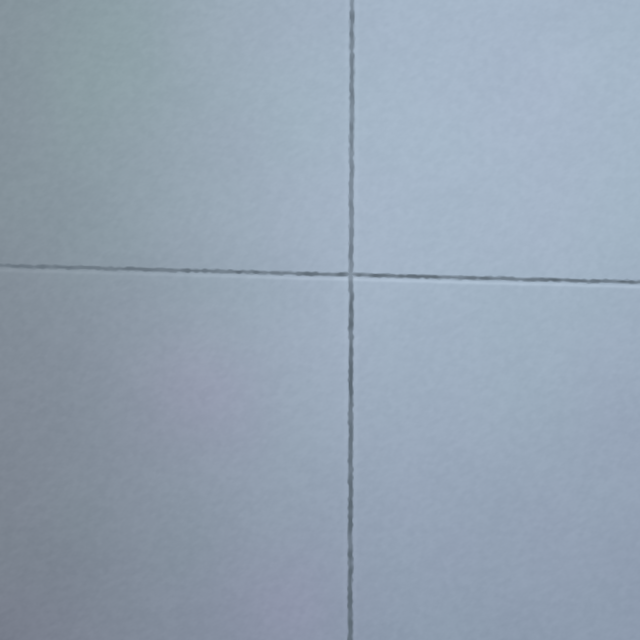
Write a Shadertoy shader that draws this texture.

```glsl
const float TILE_SIZE = 0.64;
const vec2 CROSSING = vec2(0.547, 0.585);   // joint position at the canvas edges
const vec2 JOINT_TILT = vec2(0.003, -0.026);
const vec2 JOINT_HALF_WIDTH = vec2(0.0034, 0.0027);
const float JOINT_SOFTNESS = 0.0014;
const float JOINT_WOBBLE = 0.0010;
const float JOINT_FRAY = 0.0022;
const float TILE_VARIATION = 0.006;
const float GRAIN = 0.034;
const float MOTTLE = 0.022;
const float LIP_LIGHT = 0.050;

const vec3 TOP_LEFT = vec3(0.510, 0.562, 0.590);
const vec3 TOP_RIGHT = vec3(0.645, 0.710, 0.780);
const vec3 BOTTOM_LEFT = vec3(0.448, 0.470, 0.515);
const vec3 BOTTOM_RIGHT = vec3(0.538, 0.590, 0.662);
const vec3 SHEEN = vec3(0.026, 0.029, 0.027);
const vec3 PINK_TINT = vec3(0.014, -0.008, 0.008);
const vec3 GREEN_TINT = vec3(-0.004, 0.009, -0.006);
const vec3 JOINT_COLOR = vec3(0.365, 0.410, 0.450);

float hash(vec2 p) {
    vec3 q = fract(vec3(p.xyx) * 0.1031);
    q += dot(q, q.yzx + 33.33);
    return fract((q.x + q.y) * q.z);
}

float noise(vec2 p) {
    vec2 cell = floor(p);
    vec2 f = fract(p);
    f = f * f * (3.0 - 2.0 * f);
    float low = mix(hash(cell), hash(cell + vec2(1, 0)), f.x);
    float high = mix(hash(cell + vec2(0, 1)), hash(cell + vec2(1, 1)), f.x);
    return mix(low, high, f.y);
}

float fbm(vec2 p) {
    float sum = 0.0;
    float weight = 0.5;
    for (int i = 0; i < 3; i++) {
        sum += weight * (noise(p) - 0.5);
        p = p * 2.03 + 17.3;
        weight *= 0.5;
    }
    return sum;
}

float spot(vec2 p, vec2 center, float radius) {
    vec2 d = (p - center) / radius;
    return exp(-dot(d, d));
}

// Broad light falling from the upper right
vec3 surfaceLight(vec2 uv) {
    float across = smoothstep(-0.18, 0.70, uv.x);
    vec3 color = mix(mix(BOTTOM_LEFT, BOTTOM_RIGHT, across),
                     mix(TOP_LEFT, TOP_RIGHT, across), smoothstep(-0.25, 0.95, uv.y));
    color += SHEEN * spot(uv, vec2(0.58, 0.50), 0.38);
    color += PINK_TINT * (spot(uv, vec2(0.31, 0.40), 0.10) + spot(uv, vec2(0.46, 0.04), 0.11));
    color += GREEN_TINT * spot(uv, vec2(0.18, 0.90), 0.16);
    return color;
}

void mainImage(out vec4 fragColor, in vec2 fragCoord) {
    vec2 uv = fragCoord / iResolution.xy;
    float pixel = 1.0 / min(iResolution.x, iResolution.y);

    // Repeating tile grid, slightly skewed
    vec2 grid = (uv - CROSSING - JOINT_TILT * uv.yx) / TILE_SIZE;
    vec2 tile = floor(grid);
    vec2 offset = (fract(grid + 0.5) - 0.5) * TILE_SIZE;
    vec2 wobble = vec2(noise(vec2(uv.y * 80.0, 3.0)), noise(vec2(uv.x * 60.0, 9.0))) - 0.5;
    offset += JOINT_WOBBLE * wobble;

    // Surface tone, mottling and fine slanted grain
    vec3 color = surfaceLight(uv);
    color += TILE_VARIATION * (hash(tile + 11.0) - 0.5);
    color += MOTTLE * fbm(uv * 9.0);
    color += MOTTLE * vec3(0.5, -0.3, 0.4) * fbm(uv * 6.0 + 40.0);
    vec2 slanted = vec2(uv.x + 0.5 * uv.y, uv.y - 0.5 * uv.x);
    color += GRAIN * fbm(slanted * vec2(95.0, 135.0));

    // Pale lips beside the joints
    float lowerLip = exp(-pow((offset.y + 0.0075) / 0.0028, 2.0));
    float sideLip = exp(-pow((abs(offset.x) - 0.0080) / 0.0030, 2.0));
    float lipWear = 0.45 + 0.55 * smoothstep(0.1, 0.7, uv.x);
    color += LIP_LIGHT * (lowerLip * lipWear + 0.25 * sideLip);

    // Frayed joints: paler toward the top and the left
    float softness = JOINT_SOFTNESS + 0.6 * pixel;
    vec2 fray = vec2(noise(uv * vec2(230.0, 150.0)), noise(uv * vec2(150.0, 230.0) + 50.0)) - 0.5;
    vec2 distanceToJoint = abs(offset) + JOINT_FRAY * fray;
    vec2 joint = 1.0 - smoothstep(JOINT_HALF_WIDTH - softness,
                                  JOINT_HALF_WIDTH + softness, distanceToJoint);
    vec2 wear = vec2(noise(vec2(uv.y * 75.0, 21.0)), noise(vec2(uv.x * 75.0, 27.0)));
    vec2 strength = vec2(mix(0.92, 0.66, smoothstep(0.45, 0.65, uv.y)),
                         mix(0.64, 0.86, smoothstep(0.0, 0.6, uv.x)));
    joint *= strength * (0.72 + 0.45 * wear);
    float fill = max(joint.x, joint.y) * (1.0 - 0.45 * spot(offset, vec2(0.0), 0.010));
    color = mix(color, JOINT_COLOR, clamp(fill, 0.0, 1.0));

    fragColor = vec4(clamp(color, 0.0, 1.0), 1.0);
}
```
